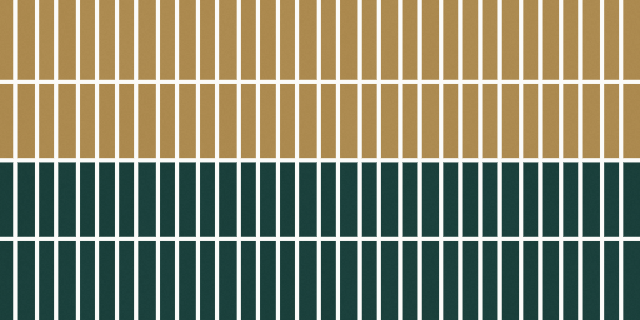
Reproduce this pattern procedurally as a Shadertoy shader.

```glsl
const float CANVAS_HEIGHT = 384.0;   // design units from bottom to top
const int   PAIRS = 15;              // wide + narrow column pairs
const float FIRST_GAP = 18.5;
const float WIDE_PITCH = 26.0;
const float NARROW_PITCH = 23.0;
const float TRIM_CYCLE = 9.0;        // pairs between repeats of the trimmed columns
const float ROW_PITCH = 94.2;
const float MIDDLE_GAP = 191.6;
const float GAP_WIDTH = 5.1;
const float TILE_VARIATION = 0.012;
const float GRAIN_SIZE = 1.5;
const float GRAIN_AMOUNT = 0.012;

const vec3 GOLD  = vec3(0.675, 0.541, 0.312);
const vec3 GREEN = vec3(0.104, 0.251, 0.234);
const vec3 GROUT = vec3(0.985, 0.985, 0.975);

float hash(vec2 p) {
    vec3 q = fract(p.xyx * vec3(0.1031, 0.1030, 0.0973));
    q += dot(q, q.yzx + 33.33);
    return fract((q.x + q.y) * q.z);
}

// Some wide columns are cut slightly narrower: 2, 1, 2 units in each cycle.
float widePitch(int pair) {
    float d = abs(mod(float(pair), TRIM_CYCLE) - 4.0);
    float trim = d == 0.0 ? 1.0 : d == 2.0 ? 2.0 : 0.0;
    return WIDE_PITCH - trim;
}

// Returns the distance to the nearest vertical gap centre and the column index.
vec2 columns(float x) {
    float gap = FIRST_GAP;
    float nearest = abs(x - gap);
    float column = step(gap, x);
    for (int i = 0; i < PAIRS; i++) {
        gap += widePitch(i);
        nearest = min(nearest, abs(x - gap));
        column += step(gap, x);
        gap += NARROW_PITCH;
        nearest = min(nearest, abs(x - gap));
        column += step(gap, x);
    }
    return vec2(nearest, column);
}

// Returns the distance to the nearest of three horizontal gaps and the row index.
vec2 rows(float y) {
    float t = (y - MIDDLE_GAP) / ROW_PITCH;
    float line = clamp(round(t), -1.0, 1.0);
    return vec2(abs(t - line) * ROW_PITCH, clamp(floor(t), -2.0, 1.0) + 2.0);
}

void mainImage(out vec4 fragColor, in vec2 fragCoord) {
    float pixel = CANVAS_HEIGHT / iResolution.y;
    vec2 p = fragCoord * pixel;
    vec2 column = columns(p.x);
    vec2 row = rows(p.y);

    // Tile colour with slight tonal variation and fine grain
    vec3 color = row.y < 2.0 ? GREEN : GOLD;
    vec2 tile = vec2(column.y, row.y);
    color += (hash(tile + 7.0) - 0.5) * TILE_VARIATION * vec3(0.5, 0.8, 1.0);
    color += (hash(floor(p / GRAIN_SIZE) + 31.0) - 0.5) * GRAIN_AMOUNT;

    // Grout lines
    float edge = min(column.x, row.x) - 0.5 * GAP_WIDTH;
    float grout = 1.0 - smoothstep(-0.6 * pixel, 0.6 * pixel, edge);
    fragColor = vec4(mix(color, GROUT, grout), 1.0);
}
```
